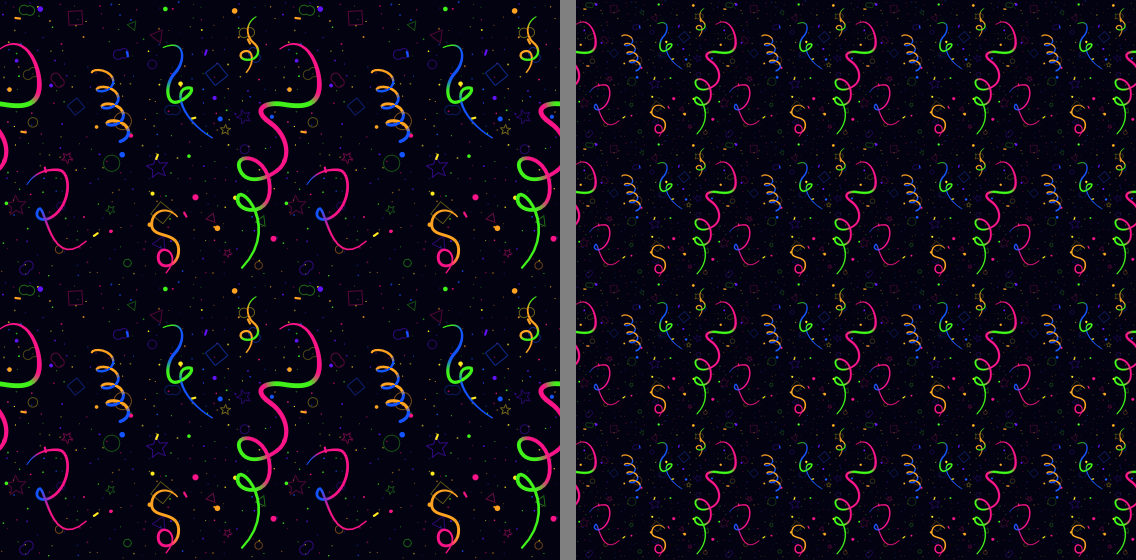
Left: one tile. Right: repeated 2 by 2.
Give the GLSL for this pattern, as a WebGL 1 fragment shader.

```glsl
precision highp float;
// Neon party streamers over outlined shapes, confetti and specks on midnight blue.
uniform vec2 u_resolution;
const float TILE = 384.0, REPEATS = 2.0, TAU = 6.28318;
const vec3 NIGHT = vec3(0.012, 0.006, 0.068), PINK = vec3(0.98, 0.08, 0.53);
const vec3 GREEN = vec3(0.25, 0.95, 0.1), BLUE = vec3(0.08, 0.33, 1.0);
const vec3 GOLD = vec3(1.0, 0.64, 0.13), YELLOW = vec3(1.0, 0.91, 0.12);
const vec3 VIOLET = vec3(0.38, 0.08, 0.98);

vec4 hash4(vec2 id, float seed) {
  vec4 h = fract(vec4(id, seed, id.x) * vec4(0.1031, 0.103, 0.0973, 0.1099));
  h += dot(h, h.wzxy + 33.33);
  return fract((h.xxyz + h.yzzw) * h.zywx);
}
vec3 palette(float h) {
  vec3 warm = h < 0.17 ? PINK : (h < 0.33 ? GOLD : YELLOW);
  vec3 cool = h < 0.67 ? GREEN : (h < 0.83 ? BLUE : VIOLET);
  return h < 0.5 ? warm : cool;
}
mat2 turn(float a) { return mat2(cos(a), -sin(a), sin(a), cos(a)); }
float cover(float d, float px) { return clamp(0.5 - d / px, 0.0, 1.0); }
vec2 wrapTile(vec2 d) { return mod(d + 0.5 * TILE, TILE) - 0.5 * TILE; }
// x: distance to segment, y: position along it
vec2 segment(vec2 p, vec2 a, vec2 b) {
  vec2 ab = b - a;
  float h = clamp(dot(p - a, ab) / dot(ab, ab), 0.0, 1.0);
  return vec2(length(p - a - ab * h), h);
}
// n-pointed star outline; inner = cos(PI / n) gives a polygon
float star(vec2 p, float n, float r, float inner) {
  float w = 0.5 * TAU / n;
  float a = abs(mod(atan(p.y, p.x) + w, 2.0 * w) - w);
  vec2 dent = r * inner * vec2(cos(w), sin(w));
  return segment(length(p) * vec2(cos(a), sin(a)), vec2(r, 0.0), dent).x;
}
// Offset from a part of radius r placed at random inside its cell
vec2 scatter(vec2 p, float cell, float r, vec2 h) {
  return mod(p, cell) - 0.5 * cell - (h - 0.5) * (cell - 2.0 * r - 2.0);
}

// Dim circles, linked rings, stars, squares and triangles
void shapes(inout vec3 c, vec3 pt) {
  vec2 id = floor(pt.xy / 64.0);
  vec4 h = hash4(id, 7.0), k = hash4(id, 23.0);
  float r = mix(6.0, 16.0, h.z * h.z);
  vec2 q = turn(k.x * TAU) * scatter(pt.xy, 64.0, r, h.xy);
  float d = abs(length(q) - r * 0.85);
  float n = h.w > 0.78 ? 5.0 : (h.w > 0.62 ? 4.0 : 3.0);
  if (h.w < 0.18) d = abs(length(vec2(abs(q.x) - 4.0, q.y)) - 6.5);
  if (h.w > 0.44) d = star(q, n, r, n > 4.5 ? 0.46 : cos(0.5 * TAU / n));
  c = mix(c, palette(k.y), cover(d - 0.65, pt.z) * step(k.z, 0.9) * mix(0.3, 0.55, k.w));
}

// Dots of radius size.x to size.y, a share of them stretched into flakes
void dots(inout vec3 c, vec3 pt, float cell, vec2 size, float flakes, float fade) {
  vec2 id = floor(pt.xy / cell);
  vec4 h = hash4(id, cell), k = hash4(id, cell + 11.0);
  vec2 q = turn(k.x * TAU) * scatter(pt.xy, cell, size.y, h.xy);
  float d = length(q) - mix(size.x, size.y, h.z);
  if (k.z < flakes) d = segment(q, vec2(-3.0, 0.0), vec2(3.0, 0.0)).x - 1.5;
  c = mix(c, palette(k.y), cover(d, pt.z) * step(h.w, 0.6) * mix(1.0, k.w, fade));
}

// Smooth chain of four cubics. start: point and handle; each column: handle and end;
// shade: blend of c0 to c1 at each end; width: half widths at start, middle and end
void streamer(inout vec3 c, vec3 pt, vec4 start, mat4 path, vec4 shade, vec3 width, vec3 c0, vec3 c1) {
  vec2 mid = 0.5 * (start.xy + path[3].zw), q = wrapTile(pt.xy - mid) + mid;
  if (length(q - mid) > 110.0) return;
  vec2 a = start.xy, handle = start.zw, last = a, best = vec2(1e3, 0.0);
  float tone = 0.0;
  for (int k = 0; k < 4; k++) {
    vec4 b = path[k];
    for (int i = 1; i <= 14; i++) {
      float t = float(i) / 14.0, s = 1.0 - t;
      vec2 next = s*s*s * a + 3.0*s*t * (s * handle + t * b.xy) + t*t*t * b.zw;
      vec2 g = segment(q, last, next);
      float along = t + (g.y - 1.0) / 14.0, whole = float(k) + along;
      float w = mix(mix(width.x, width.y, min(whole, 1.0)), width.z, max(whole - 3.0, 0.0));
      if (g.x - w < best.x) best = vec2(g.x - w, mix(tone, shade[k], smoothstep(0.1, 0.5, along)));
      last = next;
    }
    tone = shade[k];
    a = b.zw;
    handle = 2.0 * b.zw - b.xy;
  }
  c = mix(c, mix(c0, c1, best.y), cover(best.x, pt.z));
}

// Ellipse r swept from a by travel, its two halves coloured apart
void corkscrew(inout vec3 c, vec3 pt, vec2 a, vec2 travel, vec2 r, float turns) {
  vec2 q = wrapTile(pt.xy - a), last = vec2(-r.x, 0.0), best = vec2(1e3, 0.0);
  for (int i = 1; i <= 60; i++) {
    float t = float(i) / 60.0, w = TAU * (turns * t - 0.5);
    vec2 next = travel * t + r * vec2(cos(w), sin(w));
    float d = segment(q, last, next).x - mix(1.5, 2.3, t);
    if (d < best.x) best = vec2(d, sin(w));
    last = next;
  }
  c = mix(c, mix(GOLD, BLUE, smoothstep(-0.2, 0.2, best.y)), cover(best.x, pt.z));
}

void main() {
  vec2 uv = gl_FragCoord.xy / u_resolution, p = vec2(uv.x, 1.0 - uv.y) * REPEATS * TILE;
  vec3 c = NIGHT, pt = vec3(mod(p, TILE), REPEATS * TILE / u_resolution.y); // z: pixel size
  dots(c, pt, 16.0, vec2(0.5, 1.3), 0.0, 0.8);
  shapes(c, pt);
  dots(c, pt, 48.0, vec2(2.4, 4.3), 0.3, 0.0);
  corkscrew(c, pt, vec2(139, 99), vec2(26, 87), vec2(13, 8), 3.75);
  streamer(c, pt, vec4(384, 67, 416, 44), mat4(438, 84, 438, 116, 412, 147, 388, 143,
    344, 150, 370, 168, 400, 219, 380, 234), vec4(0, 1, 0, 0), vec3(0.8, 3.3, 2.6), PINK, GREEN);
  streamer(c, pt, vec4(380, 234, 360, 249), mat4(334, 252, 328, 230, 368, 212, 370, 256,
    322, 292, 326, 271, 385, 312, 332, 367), vec4(1, 0, 1, 1), vec3(2.6, 2.6, 1.5), PINK, GREEN);
  streamer(c, pt, vec4(224, 65, 255, 52), mat4(255, 84, 240, 100, 228, 144, 243, 140,
    272, 117, 255, 121, 250, 165, 291, 189), vec4(1, 0, 0, 1), vec3(0.8, 2.2, 0.9), GREEN, BLUE);
  streamer(c, pt, vec4(351, 23, 336, 32), mat4(337, 50, 348, 59, 354, 82, 340, 82,
    328, 70, 338, 70, 348, 88, 338, 99), vec4(1, 0, 1, 1), vec3(0.7, 1.6, 1), GREEN, GOLD);
  streamer(c, pt, vec4(37, 253, 48, 236), mat4(64, 232, 80, 233, 98, 270, 80, 290,
    44, 299, 53, 287, 68, 375, 118, 331), vec4(1, 1, 0, 1), vec3(0.6, 1.9, 1), BLUE, PINK);
  streamer(c, pt, vec4(243, 297, 230, 282), mat4(208, 288, 208, 308, 244, 316, 245, 342,
    216, 372, 217, 352, 252, 346, 228, 374), vec4(0, 0, 1, 1), vec3(1, 2, 0.9), GOLD, PINK);
  gl_FragColor = vec4(c, 1.0);
}
```
